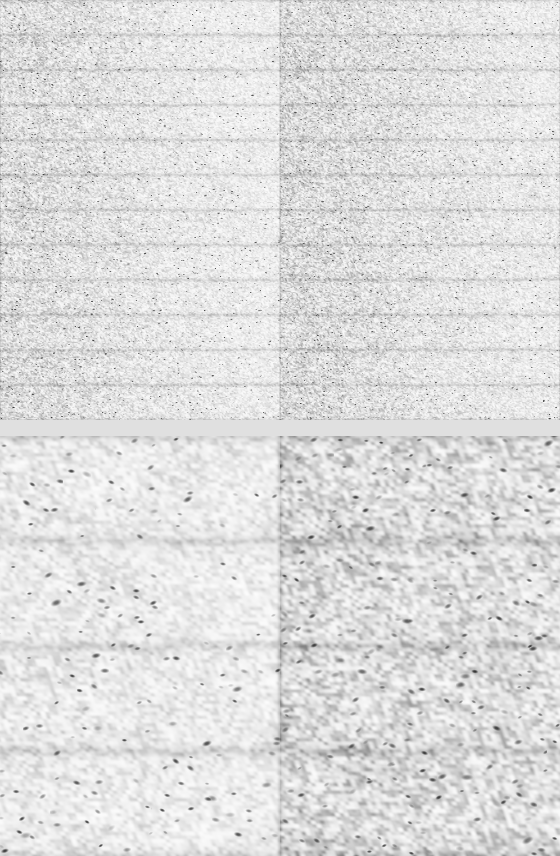
Top: the whole. Bottom: its middle third, enlarged.
This texture is drawn by a Shadertoy shader. Its source:

```glsl
float hash(vec2 p) {
    vec3 q = fract(vec3(p.xyx) * 0.1031);
    q += dot(q, q.yzx + 33.33);
    return fract((q.x + q.y) * q.z);
}

float noise(vec2 p) {
    vec2 i = floor(p), f = fract(p);
    f = f * f * (3.0 - 2.0 * f);
    return mix(mix(hash(i), hash(i + vec2(1, 0)), f.x),
               mix(hash(i + vec2(0, 1)), hash(i + vec2(1, 1)), f.x), f.y);
}

// One small tilted oval fleck in some of the grid cells
float flecks(vec2 p, float chance, vec2 radius, float seed) {
    vec2 id = floor(p) + seed;
    vec2 center = 0.2 + 0.6 * vec2(hash(id + 17.0), hash(id + 41.0));
    vec2 d = fract(p) - center;
    float tilt = 1.2 * (hash(id + 73.0) - 0.5);
    d = mat2(cos(tilt), -sin(tilt), sin(tilt), cos(tilt)) * d;
    d /= radius * mix(0.7, 1.3, hash(id + 97.0));
    float strength = mix(0.15, 0.7, hash(id + 131.0));
    return strength * step(hash(id), chance) * (1.0 - smoothstep(0.2, 1.4, length(d)));
}

void mainImage(out vec4 fragColor, in vec2 fragCoord) {
    vec2 uv = fragCoord / iResolution.xy;
    vec2 sheet = uv * vec2(4, 3);

    // Two wide panels by twelve rows, each fading from grey to white
    vec2 tile = uv * vec2(2, 12);
    float across = fract(tile.x);
    float panel = floor(tile.x);
    float shade = mix(0.48, 0.23, smoothstep(-0.15, 1.0, across));
    shade += 0.045 * panel;
    shade += 0.04 * (hash(floor(tile) + 5.0) - 0.5);
    shade += 0.1 * (noise(sheet * 5.0 + 20.0 * panel) - 0.5) * (1.0 - 0.6 * across);

    // Paper grain, slanted a little
    vec2 slant = sheet + vec2(0.35 * sheet.y, 0.0);
    float grain = 0.68 * noise(slant * vec2(94, 112))
                + 0.32 * noise(slant * vec2(46, 58) + 60.0);
    float tone = 0.99 - shade * grain * (0.2 + 0.62 * grain);

    // Soft, broken row seams
    float wobble = 0.04 * (noise(sheet * vec2(24, 4)) - 0.5);
    float rowDist = abs(fract(tile.y + wobble + 0.5) - 0.5) / 12.0;
    float broken = noise(sheet * vec2(75, 95) + 9.0);
    tone -= (0.02 + 0.12 * broken) * exp(-pow(rowDist / 0.0034, 2.0));
    tone -= 0.03 * exp(-rowDist / 0.008);

    // Thin panel seams
    float panelDist = abs(fract(tile.x + 0.5) - 0.5) / 2.0;
    tone -= (0.06 + 0.12 * broken) * exp(-pow(panelDist / 0.0014, 2.0));

    // Dark flecks, from fine and common to large and rare
    float density = mix(1.25, 0.75, across);
    float dark = 0.0;
    for (int i = 0; i < 3; i++) {
        float k = float(i);
        float cells = 31.0 - 8.0 * k;
        vec2 radius = vec2(0.0066, 0.0036) * (1.0 + 0.2 * k) * cells;
        dark = max(dark, flecks(sheet * cells + 0.37 * k,
                                density * (0.2 - 0.07 * k), radius, 211.0 * k));
    }
    tone *= 1.0 - dark;

    fragColor = vec4(vec3(clamp(tone, 0.0, 1.0)), 1.0);
}
```
